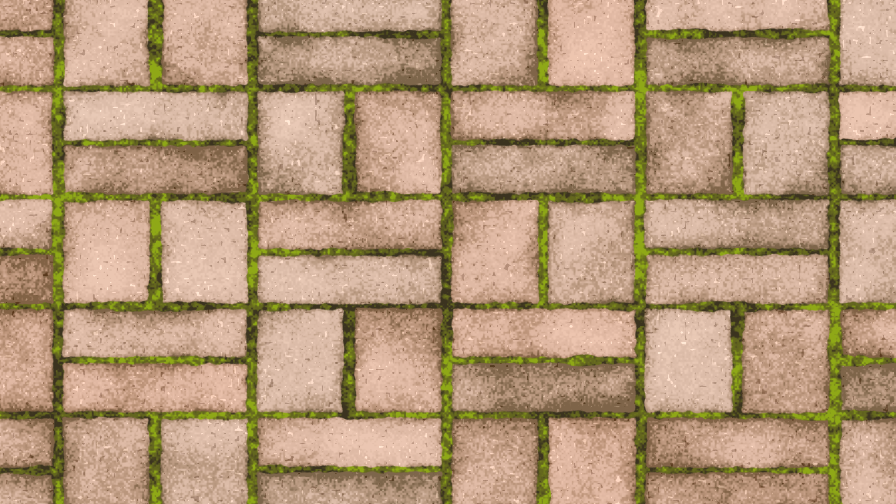
A Shadertoy shader for this texture:

```glsl
// Basket-weave brick paving with mossy joints: square-count blocks hold two
// bricks each, alternately lying and standing. Each brick is a rounded box
// distance; value noise adds stains, sandy grain, chipped rims and moss.

const vec2 BLOCK = vec2(0.3850, 0.2162);     // block pitch, in canvas heights
const vec2 ORIGIN = vec2(0.1157, 0.1759);    // corner of block (0, 0)
const vec2 JOINT = vec2(0.0200, 0.0110);     // joint width across x and y
const float CORNER = 0.005;                  // brick corner radius
const float JITTER = 0.003;                  // laying error of each brick
const float RAGGED = 0.008;                  // moss edge roughness
const float GRAIN = 250.0;                   // sand grains per canvas height

const vec3 BRICK_LIGHT = vec3(0.87, 0.73, 0.65);
const vec3 BRICK_MID = vec3(0.73, 0.59, 0.49);
const vec3 BRICK_DARK = vec3(0.50, 0.39, 0.28);
const vec3 SOIL = vec3(0.23, 0.20, 0.12);
const vec3 MOSS = vec3(0.39, 0.40, 0.12);
const vec3 MOSS_BRIGHT = vec3(0.56, 0.66, 0.09);

float hash(vec2 p) {
    vec3 q = fract(p.xyx * 0.1031);
    q += dot(q, q.yzx + 33.33);
    return fract((q.x + q.y) * q.z);
}

float noise(vec2 p) {
    vec2 i = floor(p), f = fract(p);
    f = f * f * (3.0 - 2.0 * f);
    return mix(mix(hash(i), hash(i + vec2(1, 0)), f.x),
               mix(hash(i + vec2(0, 1)), hash(i + vec2(1, 1)), f.x), f.y);
}

float fbm(vec2 p) {
    float sum = 0.0, amp = 0.5;
    for (int i = 0; i < 4; i++) {
        sum += amp * noise(p);
        p = p * 2.03 + 17.3;
        amp *= 0.5;
    }
    return sum / 0.9375;
}

float roundedBox(vec2 p, vec2 halfSize, float r) {
    vec2 q = abs(p) - halfSize + r;
    return length(max(q, 0.0)) + min(max(q.x, q.y), 0.0) - r;
}

// Signed distance to the brick at p; also gives its id and whether it lies flat
float brickDistance(vec2 p, out vec2 id, out bool lying) {
    vec2 g = (p - ORIGIN) / BLOCK;
    vec2 cell = floor(g);
    lying = mod(cell.x + cell.y, 2.0) < 0.5;
    vec2 split = lying ? vec2(1, 2) : vec2(2, 1);
    vec2 part = floor(fract(g) * split);
    id = cell * 2.0 + part + 40.0;

    vec2 size = BLOCK / split;
    vec2 local = (fract(g) * split - part - 0.5) * size;
    local += JITTER * (vec2(hash(id + 5.1), hash(id + 9.7)) - 0.5);
    vec2 trim = JITTER * vec2(hash(id + 2.3), hash(id + 7.9)) * 0.4;
    return roundedBox(local, 0.5 * (size - JOINT) - trim, CORNER);
}

vec3 brickColor(vec2 p, float depth, vec2 id, bool lying, float grain) {
    // Tone runs from damp stain (0) to worn clean (1)
    float stain = fbm(p * 8.0 + id * 3.7);
    float rim = 1.0 - smoothstep(0.0, 0.045, depth);
    bool lower = lying && mod(id.y, 2.0) < 0.5;
    float tone = 0.88 + 0.40 * (hash(id) - 0.5) + 1.25 * (stain - 0.5);
    tone -= rim * (0.10 + 0.40 * noise(p * 14.0 + id));
    tone -= 0.35 * (1.0 - smoothstep(0.0, 0.010, depth));
    tone -= lower ? 0.22 : 0.0;
    tone += 0.55 * (grain - 0.5) + 0.25 * (noise(p * GRAIN * 0.45) - 0.5);

    vec3 color = mix(BRICK_DARK, BRICK_MID, smoothstep(0.0, 0.5, tone));
    color = mix(color, BRICK_LIGHT, smoothstep(0.45, 0.95, tone));
    color += 0.05 * smoothstep(0.95, 1.4, tone);

    // Warm or grey cast per brick, then scattered pale and dark grit
    color += (hash(id + 31.0) - 0.5) * vec3(0.02, -0.02, -0.03);
    float grit = noise(p * GRAIN * 0.6 + 71.0);
    color += 0.13 * smoothstep(0.86, 0.95, grit);
    color -= 0.16 * smoothstep(0.14, 0.05, grit);
    return color;
}

vec3 jointColor(vec2 p, float d, float grain) {
    float growth = fbm(p * 11.0 + 53.0);
    float tuft = noise(p * 95.0 + 11.0);
    float lush = 0.40 + 1.1 * (growth - 0.5) + 0.7 * (tuft - 0.5);
    lush += 0.5 * (grain - 0.5) + 28.0 * clamp(d, -0.002, 0.008);
    vec3 color = mix(SOIL, MOSS, smoothstep(0.10, 0.50, lush));
    return mix(color, MOSS_BRIGHT, smoothstep(0.50, 0.95, lush));
}

void mainImage(out vec4 fragColor, in vec2 fragCoord) {
    vec2 p = fragCoord / iResolution.y;
    float pixel = 1.0 / iResolution.y;
    vec2 id;
    bool lying;
    float d = brickDistance(p, id, lying);

    // Moss creeps over the rims, in places as wider clumps
    float clump = smoothstep(0.66, 0.90, noise(p * 13.0 + 7.0));
    d += RAGGED * (fbm(p * 65.0) - 0.5) + 0.004 * clump;

    float grain = noise(p * GRAIN);
    vec3 color = mix(brickColor(p, -d, id, lying, grain), jointColor(p, d, grain),
                     smoothstep(-pixel, pixel, d));
    fragColor = vec4(clamp(color, 0.0, 1.0), 1.0);
}
```
